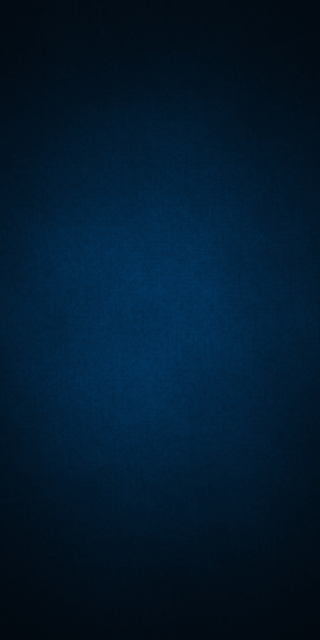
A Shadertoy shader for this background:

```glsl
float hash(vec2 p) {
    return fract(sin(dot(p, vec2(127.1, 311.7))) * 43758.5453);
}

float noise(vec2 p) {
    vec2 cell = floor(p), f = fract(p);
    f = f * f * (3.0 - 2.0 * f);
    return mix(mix(hash(cell), hash(cell + vec2(1, 0)), f.x),
               mix(hash(cell + vec2(0, 1)), hash(cell + vec2(1, 1)), f.x), f.y);
}

float fbm(vec2 p) {
    float sum = 0.0, weight = 0.5;
    for (int i = 0; i < 5; i++) {
        sum += weight * noise(p);
        p = mat2(1.6, 1.2, -1.2, 1.6) * p + 7.3;
        weight *= 0.5;
    }
    return sum;
}

// Thin line between two points, fading at its ends
float scratch(vec2 p, vec2 a, vec2 b) {
    vec2 along = b - a;
    float t = clamp(dot(p - a, along) / dot(along, along), 0.0, 1.0);
    float d = length(p - a - along * t);
    return smoothstep(0.0045, 0.0, d) * sin(3.14159 * t);
}

void mainImage(out vec4 fragColor, in vec2 fragCoord) {
    // One unit is the canvas width; the canvas is two units tall
    vec2 p = fragCoord / iResolution.xy * vec2(1.0, 2.0);

    // Central glow with a cloudy outline
    vec2 offset = p - vec2(0.49, 1.02);
    float cloud = fbm(p * 5.0) - 0.48;
    float glow = exp(-dot(offset * offset, 1.0 / vec2(0.33, 0.43)));
    float light = 0.054 + 0.296 * glow;
    light *= 1.0 + 0.28 * cloud;

    // Woven fibres and fine grain
    float fibres = noise(p * vec2(200.0, 40.0)) + noise(p * vec2(40.0, 200.0)) - 1.0;
    float grain = noise(p * 256.0) + 0.6 * noise(p * 110.0 + 9.0) - 0.8;
    light *= 1.0 + 0.07 * fibres + 0.17 * grain;

    // Long scratches, then scattered short ones, on a slightly bent path
    vec2 bent = p + 0.02 * vec2(noise(p * 9.0), noise(p * 9.0 + 31.0)) - 0.01;
    float marks = scratch(bent, vec2(0.28, 2.02), vec2(0.37, 1.79));
    marks += scratch(bent, vec2(0.73, 0.89), vec2(0.88, 0.71));
    for (int i = 0; i < 36; i++) {
        float id = float(i);
        vec2 start = vec2(hash(vec2(id, 1.0)), 2.0 * hash(vec2(id, 2.0)));
        float angle = 6.28318 * hash(vec2(id, 3.0));
        float size = 0.06 + 0.16 * hash(vec2(id, 4.0));
        marks += 0.6 * scratch(bent, start, start + size * vec2(cos(angle), sin(angle)));
    }
    light += 0.05 * marks * noise(p * 60.0);

    vec3 color = vec3(0.008, 0.56 * light, light);
    fragColor = vec4(color, 1.0);
}
```
